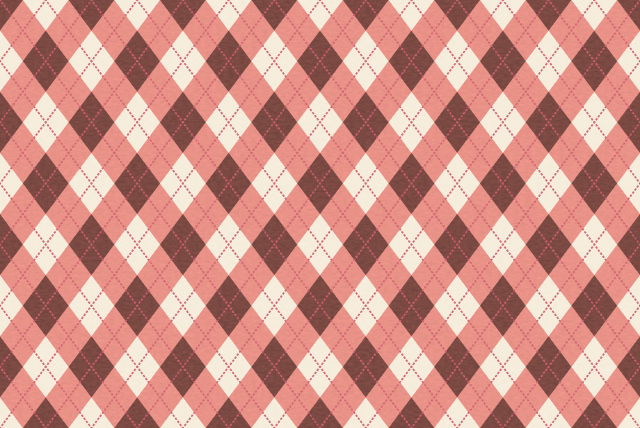
This pattern is drawn by a WebGL 1 fragment shader. Its source:

```glsl
precision highp float;

// Argyle knit: brown and cream diamonds on pink, crossed by dashed stitches.
// Two diagonal axes u and v turn the diamonds into unit cells; the parity of
// each axis picks the colour, and gradient noise adds a soft felt grain.

uniform vec2 u_resolution;

#define REPEATS vec2(14.0, 7.0)          // diamonds across and down
#define DASHES 10.0                      // stitches per diamond edge
#define DASH_HALF vec2(0.031, 0.023)     // half length and width, in edges
#define DASH_ROUND 0.012                 // corner radius, in edges
#define DASH_OPACITY 0.9
#define GRAIN_SCALE vec2(75.0, 150.0)    // grain cells per canvas height
#define GRAIN_STRENGTH 0.11
#define PINK vec3(0.915, 0.572, 0.532)
#define BROWN vec3(0.480, 0.288, 0.260)
#define CREAM vec3(0.962, 0.928, 0.862)
#define STITCH vec3(0.800, 0.370, 0.430)

vec2 randomGradient(vec2 cell) {
    float h = fract(sin(dot(cell, vec2(127.1, 311.7))) * 43758.5);
    float angle = 6.28318 * h;
    return vec2(cos(angle), sin(angle));
}

float gradientNoise(vec2 p) {
    vec2 i = floor(p);
    vec2 f = p - i;
    vec2 w = f * f * f * (f * (f * 6.0 - 15.0) + 10.0);
    float a = dot(randomGradient(i), f);
    float b = dot(randomGradient(i + vec2(1.0, 0.0)), f - vec2(1.0, 0.0));
    float c = dot(randomGradient(i + vec2(0.0, 1.0)), f - vec2(0.0, 1.0));
    float d = dot(randomGradient(i + vec2(1.0, 1.0)), f - vec2(1.0, 1.0));
    return mix(mix(a, b, w.x), mix(c, d, w.x), w.y);
}

// Wispy grain, stretched sideways, with a finer second layer
float feltGrain(vec2 p) {
    vec2 warp = vec2(0.0, 0.8 * gradientNoise(p * 30.0));
    float coarse = gradientNoise(p * GRAIN_SCALE + warp);
    float fine = gradientNoise(p * GRAIN_SCALE * 1.9 + 37.0);
    return coarse + 0.7 * fine;
}

// Coverage of the bands centred on odd integers
float oddBand(float x, float pixel) {
    float toOdd = abs(mod(x, 2.0) - 1.0);
    return clamp(0.5 + (0.5 - toOdd) / pixel, 0.0, 1.0);
}

// Dashes along integer lines of "across"; skew holds the cosine and sine
// of the angle between the two diagonal axes
float stitchLine(float across, float along, vec2 skew, float pixel) {
    float offset = across - floor(across + 0.5);
    float run = (along + offset * skew.x) * DASHES;
    vec2 p = vec2((run - floor(run + 0.5)) / DASHES, offset * skew.y);
    vec2 q = abs(p) - DASH_HALF + DASH_ROUND;
    float d = length(max(q, 0.0)) + min(max(q.x, q.y), 0.0) - DASH_ROUND;
    return clamp(0.5 - d / pixel, 0.0, 1.0);
}

void main() {
    // Diagonal axes of the diamond lattice
    vec2 p = gl_FragCoord.xy / u_resolution * REPEATS;
    float u = p.x + p.y;
    float v = p.x - p.y;

    // Edge length and skew of one diamond
    vec2 diamond = u_resolution / REPEATS;
    float pixel = 2.0 / length(diamond);
    float cosine = (diamond.x * diamond.x - diamond.y * diamond.y)
                 / dot(diamond, diamond);
    vec2 skew = vec2(cosine, sqrt(1.0 - cosine * cosine));

    // Diamonds
    float oddU = oddBand(u, pixel / skew.y);
    float oddV = oddBand(v, pixel / skew.y);
    float brown = oddU * oddV;
    float cream = (1.0 - oddU) * (1.0 - oddV);
    float pink = 1.0 - brown - cream;
    vec3 color = PINK * pink + BROWN * brown + CREAM * cream;

    // Stitches, a little fainter on pink
    float stitch = max(stitchLine(u, v, skew, pixel),
                       stitchLine(v, u, skew, pixel));
    color = mix(color, STITCH, stitch * DASH_OPACITY * (1.0 - 0.15 * pink));

    // Felt grain, strongest on brown and barely there on cream
    float grain = feltGrain(gl_FragCoord.xy / u_resolution.y);
    float depth = brown + 0.4 * pink + 0.1 * cream;
    color *= 1.0 + GRAIN_STRENGTH * depth * grain;

    gl_FragColor = vec4(color, 1.0);
}
```
